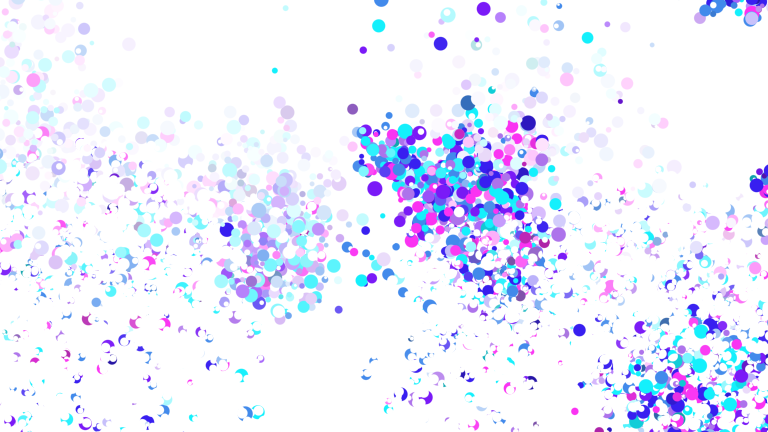
A Shadertoy shader for this background:

```glsl
// Confetti of overlapping discs on white, gathered into clusters.
// Layered jittered cells each hold one disc; soft region fields choose whether
// it is vivid, pale, bitten into a flake, or a white disc that cuts others.

const float LAYERS = 17.0;
const float CELL = 0.040;
const vec3 WHITE = vec3(1.0);

vec3 hash3(vec3 p) {
    p = fract(p * vec3(0.1031, 0.1030, 0.0973));
    p += dot(p, p.yxz + 33.33);
    return fract((p.xxy + p.yxx) * p.zyx);
}

// Plateau with a soft edge around an ellipse
float region(vec2 p, vec2 centre, vec2 extent) {
    vec2 q = (p - centre) / extent;
    float d = dot(q, q);
    return exp(-d * d);
}

// Saturated, mostly whole discs
float vividField(vec2 p) {
    float core = region(p, vec2(1.05, 0.55), vec2(0.115, 0.13));
    core = max(core, 0.8 * region(p, vec2(0.91, 0.635), vec2(0.09, 0.07)));
    core = max(core, 0.7 * region(p, vec2(1.15, 0.45), vec2(0.13, 0.14)));
    float fringe = 0.16 * region(p, vec2(1.17, 0.65), vec2(0.13, 0.09));
    fringe += 0.05 * region(p, vec2(0.92, 0.42), vec2(0.12, 0.12));
    float corner = 0.27 * region(p, vec2(1.68, 0.08), vec2(0.27, 0.17));
    corner += 0.40 * region(p, vec2(1.73, 1.01), vec2(0.12, 0.06));
    corner += 0.28 * region(p, vec2(1.78, 0.58), vec2(0.045, 0.06));
    float strays = 0.009 * region(p, vec2(1.08, 0.84), vec2(0.36, 0.20));
    return 0.62 * core + fringe + corner + strays + 0.0007;
}

// Washed-out discs
float paleField(vec2 p) {
    float heap = 0.42 * region(p, vec2(0.65, 0.40), vec2(0.12, 0.12));
    float plume = 0.25 * region(p, vec2(0.63, 0.54), vec2(0.15, 0.18));
    float haze = 0.14 * region(p, vec2(0.03, 0.76), vec2(0.20, 0.30));
    haze += 0.09 * region(p, vec2(0.25, 0.54), vec2(0.38, 0.19));
    haze += 0.06 * region(p, vec2(1.23, 0.75), vec2(0.28, 0.20));
    haze += 0.10 * region(p, vec2(1.18, 0.67), vec2(0.15, 0.10));
    haze += 0.08 * region(p, vec2(1.52, 0.44), vec2(0.30, 0.12));
    return heap + plume + haze;
}

// Crescents and torn flakes
float flakeField(vec2 p) {
    float left = 0.10 * region(p, vec2(0.15, 0.44), vec2(0.48, 0.19));
    left += 0.045 * region(p, vec2(0.22, 0.14), vec2(0.36, 0.20));
    float middle = 0.20 * region(p, vec2(1.15, 0.36), vec2(0.18, 0.17));
    middle += 0.06 * region(p, vec2(1.08, 0.14), vec2(0.20, 0.16));
    float right = 0.10 * region(p, vec2(1.50, 0.39), vec2(0.33, 0.16));
    right += 0.14 * region(p, vec2(1.66, 0.14), vec2(0.30, 0.20));
    return left + middle + right;
}

vec3 confettiColour(float pick, float tint) {
    vec3 cyan = vec3(0.08, 0.94, 0.99);
    vec3 indigo = vec3(0.22, 0.12, 0.94);
    vec3 violet = vec3(0.48, 0.10, 0.97);
    vec3 magenta = vec3(0.98, 0.20, 0.95);
    vec3 azure = vec3(0.26, 0.54, 0.92);
    vec3 lilac = vec3(0.68, 0.45, 0.92);
    vec3 colour = pick < 0.25 ? cyan : pick < 0.41 ? indigo : pick < 0.53 ? violet
                : pick < 0.70 ? magenta : pick < 0.89 ? azure : lilac;
    colour = mix(colour, WHITE, 0.75 * smoothstep(0.70, 1.0, tint));
    return colour * mix(0.68, 1.0, smoothstep(0.0, 0.12, tint));
}

float disc(vec2 offset, float radius, float soft) {
    return 1.0 - smoothstep(-soft, soft, length(offset) - radius);
}

// Cut a white disc off-centre in the given direction
vec3 bitten(vec3 colour, vec2 offset, float angle, float reach, float radius, float soft) {
    vec2 bite = reach * vec2(cos(angle), sin(angle));
    return mix(colour, WHITE, disc(offset - bite, radius, soft));
}

// Blend the disc owned by one cell over the colour below it
vec3 paintCell(vec3 below, vec2 p, vec2 cell, float layer, float soft) {
    vec3 place = hash3(vec3(cell, layer * 7.0 + 3.0));
    vec2 centre = (cell + place.xy) * CELL;
    float radius = mix(0.005, 0.0175, place.z);
    vec2 offset = p - centre;
    if (length(offset) > radius + soft) return below;

    vec3 look = hash3(vec3(cell + 61.0, layer * 11.0 + 5.0));
    float vivid = vividField(centre);
    float pale = vivid + paleField(centre);
    float flakes = flakeField(centre);
    float flake = pale + flakes;
    float cutting = min(0.5, 4.5 * flakes) * (1.0 - min(0.9, 2.0 * vivid));
    if (look.x > flake + cutting) return below;

    float cover = disc(offset, radius, soft);
    if (look.x > flake) return mix(below, WHITE, cover);

    vec3 colour = confettiColour(look.y, look.z);
    float chance = fract(look.z * 17.0);
    float angle = 6.2832 * fract(look.y * 23.0);
    float reach = radius * mix(0.25, 0.75, fract(look.z * 31.0));
    if (look.x > pale) {
        // Two overlapping bites leave a ragged flake
        colour = mix(colour, WHITE, 0.6 * chance * smoothstep(0.1, 0.5, centre.y));
        colour = bitten(colour, offset, angle, reach, radius * 0.72, soft);
        colour = bitten(colour, offset, angle + 2.1, radius, radius * 0.6, soft);
    } else {
        if (look.x > vivid) {
            float fade = mix(0.40, 0.86, smoothstep(0.34, 0.64, centre.y));
            colour = mix(colour, WHITE, clamp(fade + 0.4 * (chance - 0.5), 0.0, 0.95));
        }
        if (chance < 0.08) colour = bitten(colour, offset, angle, reach, radius * 0.45, soft);
    }
    return mix(below, colour, cover);
}

void mainImage(out vec4 fragColor, in vec2 fragCoord) {
    vec2 p = fragCoord / iResolution.y;
    float soft = 0.75 / iResolution.y;
    vec2 home = floor(p / CELL);
    vec3 colour = WHITE;
    for (float layer = 0.0; layer < LAYERS; layer++)
        for (int i = 0; i < 9; i++)
            colour = paintCell(colour, p, home + vec2(i % 3 - 1, i / 3 - 1), layer, soft);
    fragColor = vec4(colour, 1.0);
}
```
